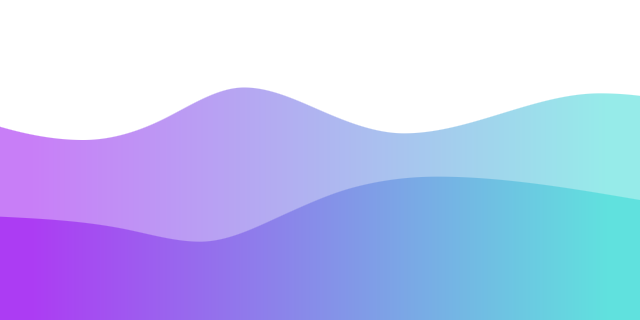
Reproduce this background procedurally as a WebGL 2 fragment shader.

```glsl
#version 300 es
precision highp float;
// Two layered waves with a violet to turquoise gradient on white.

#define VIOLET vec3(0.675, 0.235, 0.953)
#define TURQUOISE vec3(0.376, 0.882, 0.871)
#define PAPER vec3(1.0)
#define GRADIENT_START 0.05
#define GRADIENT_END 0.95
#define BACK_OPACITY 0.66
#define KNOTS 8

uniform vec2 u_resolution;
out vec4 fragColor;

// Wave knots: x (0 to 2), height (0 to 1), slope.
const vec3 BACK_WAVE[KNOTS] = vec3[KNOTS](
    vec3(0.0, 0.604, -0.29), vec3(0.26, 0.5625, 0.0),
    vec3(0.521, 0.633, 0.51), vec3(0.763, 0.7266, 0.0),
    vec3(1.013, 0.65, -0.43), vec3(1.263, 0.5833, 0.0),
    vec3(1.875, 0.7083, 0.0), vec3(2.0, 0.7005, -0.125));

const vec3 FRONT_WAVE[KNOTS] = vec3[KNOTS](
    vec3(0.0, 0.323, -0.05), vec3(0.378, 0.2865, -0.19),
    vec3(0.625, 0.2448, 0.0), vec3(0.893, 0.332, 0.45),
    vec3(1.102, 0.4135, 0.27), vec3(1.367, 0.448, 0.0),
    vec3(1.667, 0.4268, -0.125), vec3(2.0, 0.375, -0.17));

// Cubic Hermite curve between two knots.
float hermite(vec3 a, vec3 b, float x) {
    float span = b.x - a.x;
    float t = (x - a.x) / span;
    float s = 1.0 - t;
    return mix(a.y, b.y, t * t * (3.0 - 2.0 * t))
         + span * t * s * (a.z * s - b.z * t);
}

float waveHeight(vec3 knots[KNOTS], float x) {
    float height = knots[0].y;
    for (int i = 0; i < KNOTS - 1; i++) {
        if (x >= knots[i].x) height = hermite(knots[i], knots[i + 1], x);
    }
    return height;
}

// Antialiased coverage of the area below a wave.
float coverBelow(float height, float y) {
    float d = height - y;
    return clamp(d / fwidth(d) + 0.5, 0.0, 1.0);
}

void main() {
    vec2 uv = gl_FragCoord.xy / u_resolution;
    float x = 2.0 * uv.x;

    float blend = (uv.x - GRADIENT_START) / (GRADIENT_END - GRADIENT_START);
    vec3 gradient = mix(VIOLET, TURQUOISE, clamp(blend, 0.0, 1.0));

    // Translucent back wave, then the solid front wave.
    float back = coverBelow(waveHeight(BACK_WAVE, x), uv.y);
    float front = coverBelow(waveHeight(FRONT_WAVE, x), uv.y);
    vec3 color = mix(PAPER, gradient, back * BACK_OPACITY);
    color = mix(color, gradient, front);

    fragColor = vec4(color, 1.0);
}
```
